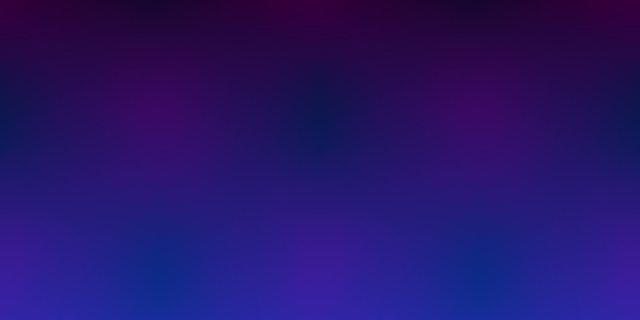
Give the GLSL for this background, as a Shadertoy shader.

```glsl
// Soft violet and blue glows in a staggered grid over a dusk gradient.

const float TAU = 6.2831853;
const vec3 HORIZON = vec3(0.150, 0.156, 0.630);
const vec3 ZENITH = vec3(0.152, 0.004, 0.205);
const vec3 VIOLET_SHIFT = vec3(0.100, -0.030, 0.045);

// Sine-free hash
float hash(vec2 p) {
    vec3 q = fract(vec3(p.xyx) * 0.1031);
    q += dot(q, q.yzx + 33.33);
    return fract((q.x + q.y) * q.z);
}

float valueNoise(vec2 p) {
    vec2 cell = floor(p);
    vec2 f = fract(p);
    f = f * f * (3.0 - 2.0 * f);
    float low = mix(hash(cell), hash(cell + vec2(1.0, 0.0)), f.x);
    float high = mix(hash(cell + vec2(0.0, 1.0)), hash(cell + 1.0), f.x);
    return mix(low, high, f.y);
}

// Signed cloud detail, roughly -0.5 to 0.5
float clouds(vec2 p) {
    float sum = 0.0;
    float weight = 0.5;
    for (int i = 0; i < 4; i++) {
        sum += weight * (valueNoise(p) - 0.5);
        p = p * 2.0 + 17.0;
        weight *= 0.5;
    }
    return sum;
}

// Distance in x to the nearest line of a repeating set
float lineDistance(float x, float columns, float offset) {
    return abs(fract(x * columns - offset + 0.5) - 0.5) / columns;
}

// Positive in broad violet glows, negative in narrow blue hollows
float glowGrid(vec2 uv, float columns, float rowPeriod, float rowStart) {
    float lean = 0.022 * smoothstep(0.82, 1.0, uv.y);
    float x = uv.x + lean;
    float wave = cos(TAU * x * columns);
    float across = mix(wave, wave * wave * wave, 0.5);
    float along = cos(TAU * (uv.y - rowStart) / rowPeriod);
    float glow = 0.72 * across * along;

    // Creased core down the middle of each hollow
    float offset = along > 0.0 ? 0.5 : 0.0;
    float crease = exp(-lineDistance(x, columns, offset) / 0.03);
    return glow - 0.32 * crease * along * along;
}

// Faint streak that fades to the right of each column start
float seamStreak(vec2 uv, float columns, float height) {
    float dx = fract(uv.x * columns) / columns;
    float dy = abs(uv.y - height);
    return smoothstep(0.0, 0.006, dx) * exp(-dx / 0.04 - dy / 0.014);
}

void mainImage(out vec4 fragColor, in vec2 fragCoord) {
    vec2 uv = fragCoord / iResolution.xy;
    float columns = 2.0;

    // Vertical base gradient
    vec3 color = mix(HORIZON, ZENITH, uv.y);

    // Glows, seams and cloud detail
    float tint = glowGrid(uv, columns, 0.96, 0.14);
    tint += 0.28 * seamStreak(uv, columns, 0.505);
    float calmEdge = smoothstep(0.0, 0.03, lineDistance(uv.x, columns, 0.0));
    vec2 cloudPoint = vec2(fract(uv.x * columns) * 8.0, uv.y * 9.0);
    tint += 0.36 * clouds(cloudPoint) * calmEdge;
    color += VIOLET_SHIFT * tint;

    fragColor = vec4(clamp(color, 0.0, 1.0), 1.0);
}
```
